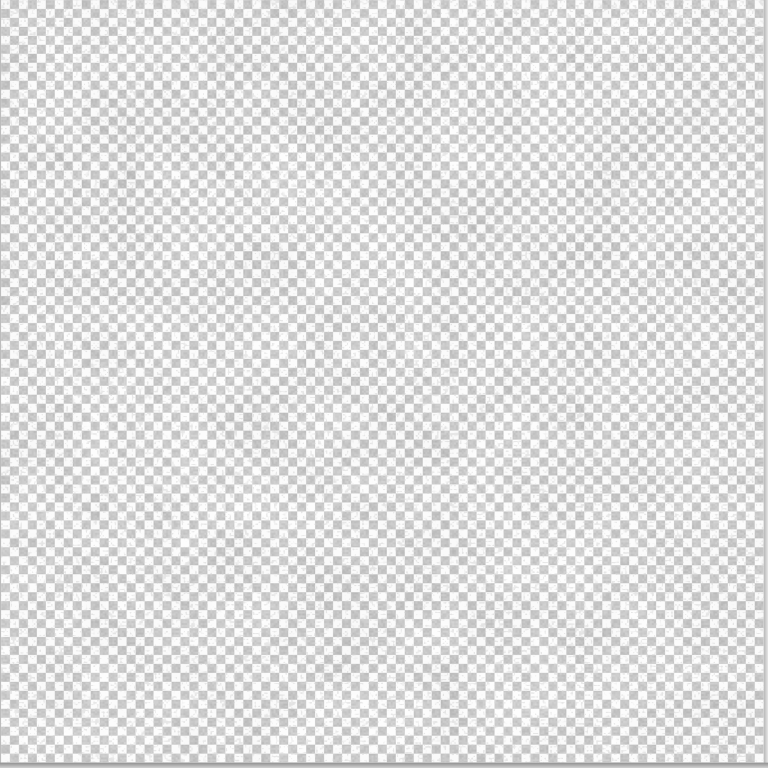
A WebGL 1 fragment shader for this pattern:

```glsl
precision highp float;
// A fine checkerboard of 85 by 85 white and grey squares with soft edges.
// Each square carries paper-like grain: pale specks on white, mottling on grey,
// with slow tonal drift. A hairline and a thin shadow finish the sheet.

uniform vec2 u_resolution;

const float CELLS = 85.0;
const vec2 SHEET_MIN = vec2(0.0013, 0.0);
const vec2 SHEET_MAX = vec2(0.9945, 0.9930);
const float GRAIN_SCALE = 400.0;
const float DRIFT_SCALE = 24.0;

float hash(vec2 p) {
  return fract(sin(dot(p, vec2(127.1, 311.7))) * 43758.5453);
}

float valueNoise(vec2 p) {
  vec2 i = floor(p);
  vec2 f = fract(p);
  f = f * f * (3.0 - 2.0 * f);
  float low = mix(hash(i), hash(i + vec2(1.0, 0.0)), f.x);
  float high = mix(hash(i + vec2(0.0, 1.0)), hash(i + vec2(1.0, 1.0)), f.x);
  return mix(low, high, f.y);
}

// Square wave alternating between +1 and -1 from cell to cell
vec2 softSquareWave(vec2 p, vec2 blur) {
  vec2 ramp = abs(mod(p + 0.5, 2.0) - 1.0) - 0.5;
  return clamp(ramp / blur, -1.0, 1.0);
}

// 1 on white squares, 0 on grey squares
float checker(vec2 p, vec2 blur) {
  vec2 wave = softSquareWave(p, blur);
  return 0.5 + 0.5 * wave.x * wave.y;
}

float whiteTone(float grain, float drift) {
  float speck = smoothstep(0.5, 0.95, grain);
  return 0.985 - 0.085 * speck + 0.02 * (drift - 0.5);
}

float greyTone(float grain, float cellTone, float drift) {
  return 0.781 + 0.075 * (grain - 0.5) + 0.03 * (cellTone - 0.5)
       + 0.04 * (drift - 0.5);
}

void main() {
  // Canvas units, measured from the top left
  vec2 uv = gl_FragCoord.xy / u_resolution;
  uv.y = 1.0 - uv.y;
  vec2 pixel = 1.0 / u_resolution;

  // Checkerboard, grain and drift
  vec2 cellSize = (SHEET_MAX - SHEET_MIN) / CELLS;
  vec2 cell = (uv - SHEET_MIN) / cellSize;
  vec2 blur = max(0.5 * pixel, vec2(0.0008)) / cellSize;
  float grain = valueNoise(uv * GRAIN_SCALE);
  float drift = valueNoise(uv * DRIFT_SCALE);
  float cellTone = hash(floor(cell) + 17.0);
  float shade = mix(greyTone(grain, cellTone, drift), whiteTone(grain, drift),
                    checker(cell, blur));

  // Sheet edges
  vec2 past = smoothstep(SHEET_MAX - 0.5 * pixel, SHEET_MAX + 0.5 * pixel, uv);
  vec2 fade = clamp((uv - SHEET_MAX) / (1.0 - SHEET_MAX), 0.0, 1.0);
  float hairline = 1.0 - smoothstep(SHEET_MIN.x - 0.5 * pixel.x,
                                    SHEET_MIN.x + 0.5 * pixel.x, uv.x);
  shade = mix(shade, 0.74, hairline);
  shade = mix(shade, mix(0.72, 0.90, fade.x), past.x);
  shade = mix(shade, mix(0.56, 0.82, fade.y), past.y);

  gl_FragColor = vec4(vec3(shade), 1.0);
}
```
